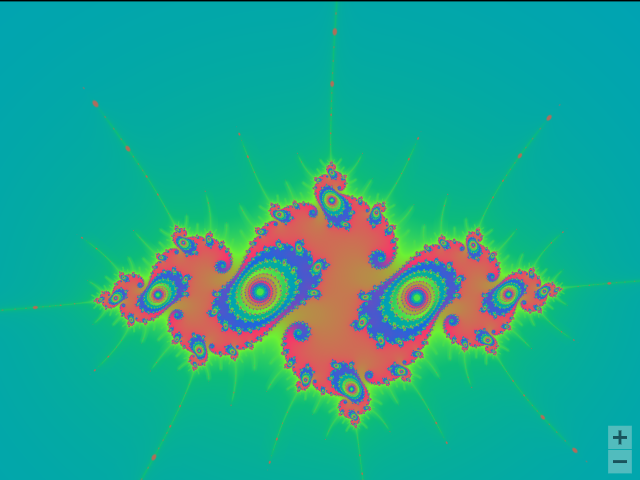
Reproduce this background procedurally as a Shadertoy shader.

```glsl
// A spiral Julia set in cyclic rainbow colours on a teal field, ringed by fine beaded rays.
// Smooth escape counts pick the colour; the rays are orbit traps on the axis of
// external angle zero, whose preimages under squaring give the radial spokes.

const vec2 SEED = vec2(-0.75, 0.098);
const float ESCAPE_RADIUS = 256.0;
const int MAX_STEPS = 400;
const int SAMPLES = 3;

const vec3 PALETTE[8] = vec3[8](
    vec3(0.00, 0.64, 0.70),  // teal
    vec3(0.05, 0.74, 0.47),  // green
    vec3(0.42, 0.95, 0.20),  // lime
    vec3(0.62, 0.68, 0.22),  // olive
    vec3(0.73, 0.53, 0.29),  // tan
    vec3(0.98, 0.20, 0.42),  // pink
    vec3(0.42, 0.30, 0.75),  // purple
    vec3(0.08, 0.42, 0.88)); // blue

vec2 complexMul(vec2 a, vec2 b) {
    return vec2(a.x * b.x - a.y * b.y, a.x * b.y + a.y * b.x);
}

vec3 cyclicColor(float t) {
    t = mod(max(t, 0.0), 8.0);
    int i = int(t);
    return mix(PALETTE[i & 7], PALETTE[(i + 1) & 7], fract(t));
}

// Beads repeat evenly in the doubling scale of the potential along a ray.
float beadMask(float potential, float across, float unitSize, float rate, float radius) {
    float offset = fract(rate * log2(potential) - 0.16) - 0.5;
    float along = offset * potential * 0.693 / rate * unitSize;
    return 1.0 - smoothstep(0.6, 1.3, length(vec2(along / 1.6, across)) / radius);
}

vec3 fractalColor(vec2 z) {
    float stretch = 1.0, thinRay = 0.0, wideRay = 0.0, bead = 0.0;
    float steps = 0.0;
    float r = length(z);
    for (int i = 0; i < MAX_STEPS; i++) {
        if (r > ESCAPE_RADIUS) break;

        // Trap the orbit near the outward ray
        if (z.x > 1.5 && abs(z.y) < z.x) {
            float potential = log(r);
            float across = abs(z.y + 0.06 / z.x) / stretch;
            float unitSize = r / stretch;
            float fade = 1.0 - smoothstep(4.0, 5.5, potential);
            thinRay = max(thinRay, fade * exp(-across / 0.007));
            wideRay = max(wideRay, fade * exp(-across / 0.05));
            if (potential > 2.7) {
                float radius = min(0.017, 0.06 * unitSize);
                bead = max(bead, beadMask(potential, across, unitSize, 2.0, radius));
                bead = max(bead, 0.5 * beadMask(potential, across, unitSize, 8.0, radius * 0.35));
            }
        }

        stretch *= 2.0 * r;
        z = complexMul(z, z) + SEED;
        r = length(z);
        steps += 1.0;
    }

    // Smooth escape count to palette position
    float count = steps - log2(max(log(max(r, 1.1)) / log(ESCAPE_RADIUS), 0.01));
    float t = 0.95 * sqrt(max(count, 0.0)) - 1.47;

    // Rays and beads show only outside the body
    float outside = 1.0 - smoothstep(1.0, 2.0, t);
    t = mix(t, 2.0, outside * (0.35 * thinRay + 0.12 * wideRay));
    return mix(cyclicColor(t), vec3(0.80, 0.38, 0.32), 0.85 * bead * outside);
}

// Canvas position to a slightly turned and bent complex plane
vec2 toPlane(vec2 p) {
    vec2 w = (p - vec2(0.708, 0.3854)) / 0.3247;
    w = complexMul(w, vec2(cos(0.06), -sin(0.06)));
    return w + 0.033 * complexMul(w, w);
}

float boxMask(vec2 p, vec2 center, vec2 halfSize, float blur) {
    vec2 q = abs(p - center) - halfSize;
    return 1.0 - smoothstep(-blur, blur, max(q.x, q.y));
}

void mainImage(out vec4 fragColor, in vec2 fragCoord) {
    float pixel = 1.0 / iResolution.y;
    vec2 p = fragCoord * pixel;

    // Supersampled fractal
    vec3 color = vec3(0.0);
    for (int j = 0; j < SAMPLES * SAMPLES; j++) {
        vec2 cell = vec2(float(j % SAMPLES), float(j / SAMPLES));
        vec2 jitter = (cell + 0.5) / float(SAMPLES) - 0.5;
        color += fractalColor(toPlane(p + jitter * pixel));
    }
    color /= float(SAMPLES * SAMPLES);

    // Two pale buttons in the lower right corner
    float blur = 0.5 * pixel;
    vec2 corner = vec2(iResolution.x * pixel - 0.0417, 0.0);
    for (int k = 0; k < 2; k++) {
        vec2 center = corner + vec2(0.0, 0.0382 + 0.0505 * float(k));
        float bars = boxMask(p, center, vec2(0.0145, 0.003), blur);
        if (k == 1) bars = max(bars, boxMask(p, center, vec2(0.003, 0.0145), blur));
        color = mix(color, vec3(0.75, 0.85, 0.85), 0.42 * boxMask(p, center, vec2(0.0245), blur));
        color = mix(color, vec3(0.10, 0.33, 0.36), bars);
    }

    // Dark top edge
    color *= 1.0 - smoothstep(0.997 - blur, 0.997 + blur, p.y);
    fragColor = vec4(color, 1.0);
}
```
